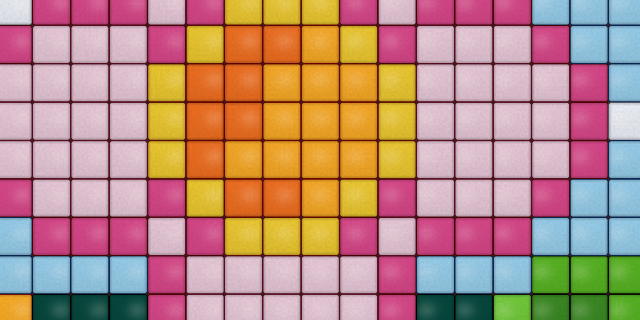
Reproduce this pattern procedurally as a Shadertoy shader.

```glsl
vec2 hashGradient(vec2 p) {
    float h = fract(sin(dot(p, vec2(127.1, 311.7))) * 43758.5);
    return vec2(cos(h * 6.2832), sin(h * 6.2832));
}

float gradientNoise(vec2 p) {
    vec2 i = floor(p), f = fract(p);
    vec2 u = f * f * (3.0 - 2.0 * f);
    vec2 e = vec2(1.0, 0.0);
    float a = dot(hashGradient(i), f);
    float b = dot(hashGradient(i + e.xy), f - e.xy);
    float c = dot(hashGradient(i + e.yx), f - e.yx);
    float d = dot(hashGradient(i + e.xx), f - e.xx);
    return mix(mix(a, b, u.x), mix(c, d, u.x), u.y);
}

float roundedBox(vec2 p, vec2 halfSize, float radius) {
    vec2 d = abs(p) - halfSize + radius;
    return length(max(d, 0.0)) + min(max(d.x, d.y), 0.0) - radius;
}

// Sky, grass and the dark ground beneath the petals
vec3 backgroundColor(vec2 cell) {
    vec3 grass = vec3(0.33, 0.68, 0.13);
    if (cell == vec2(-7, 3) || cell == vec2(9, 0)) return vec3(0.90, 0.91, 0.94);
    if (cell.y > -4.0) return vec3(0.57, 0.78, 0.89);
    if (cell.y > -5.0) return cell.x > 6.0 ? grass : vec3(0.57, 0.78, 0.89);
    if (cell.x < -6.0) return vec3(0.95, 0.65, 0.14);
    if (cell.x < 6.0) return vec3(0.02, 0.27, 0.23);
    if (cell.x < 7.0) return vec3(0.43, 0.77, 0.22);
    return cell.x < 9.0 ? vec3(0.22, 0.52, 0.13) : grass;
}

// Round flower heart, ringed in yellow, with four outlined petals
vec3 tileColor(vec2 cell) {
    float heart = dot(cell, cell);
    if (heart < 7.0) {
        float shadeEdge = abs(cell.y) > 1.5 ? 0.5 : (cell.y < -0.5 ? -1.5 : -0.5);
        return cell.x < shadeEdge ? vec3(0.91, 0.42, 0.12) : vec3(0.94, 0.64, 0.14);
    }
    if (heart < 10.5) return vec3(0.90, 0.76, 0.18);

    vec2 a = abs(cell);
    vec2 petal = vec2(max(a.x, a.y) - 5.0, min(a.x, a.y));
    float r2 = dot(petal, petal);
    if (r2 < 7.0 || a == vec2(3)) return vec3(0.88, 0.76, 0.82);
    if (r2 < 10.5) return vec3(0.82, 0.27, 0.52);
    return backgroundColor(cell);
}

void mainImage(out vec4 fragColor, in vec2 fragCoord) {
    vec2 uv = fragCoord / iResolution.y;
    vec2 grid = (uv - vec2(0.881, 0.621)) / 0.12;
    vec2 cell = floor(grid + 0.5);
    vec2 local = grid - cell;
    float pixel = 1.0 / (0.12 * iResolution.y);
    vec3 base = tileColor(cell);

    // Glossy cushion, with its highlight leaning toward the middle
    vec2 lean = vec2(clamp((1.0 - cell.x) * 0.08, -0.24, 0.24), 0.08);
    vec2 toLight = (local - lean) * vec2(1.0, 1.15);
    float gloss = exp(-dot(toLight, toLight) * 14.0);
    float box = roundedBox(local, vec2(0.48), 0.06);
    vec3 color = base * (0.97 + 0.06 * local.y);
    color = mix(color, vec3(1.0, 0.97, 0.95), gloss * 0.17);
    color *= 1.0 - 0.16 * smoothstep(-0.09, 0.0, box);
    color *= 1.0 + 0.05 * gradientNoise(uv * 130.0);

    // Tinted grooves and dark knots where four tiles meet
    vec3 depth = base.b > base.r ? vec3(5.0, 5.0, 4.0) : vec3(3.0, 9.0, 7.0);
    vec3 groove = 0.5 * pow(base, depth);
    color = mix(color, groove, smoothstep(-0.5 * pixel, 0.5 * pixel, box));
    float knot = length(0.5 - abs(local)) - 0.05;
    color = mix(color, vec3(0.24, 0.12, 0.11), 0.7 * (1.0 - smoothstep(-pixel, pixel, knot)));

    fragColor = vec4(color, 1.0);
}
```
